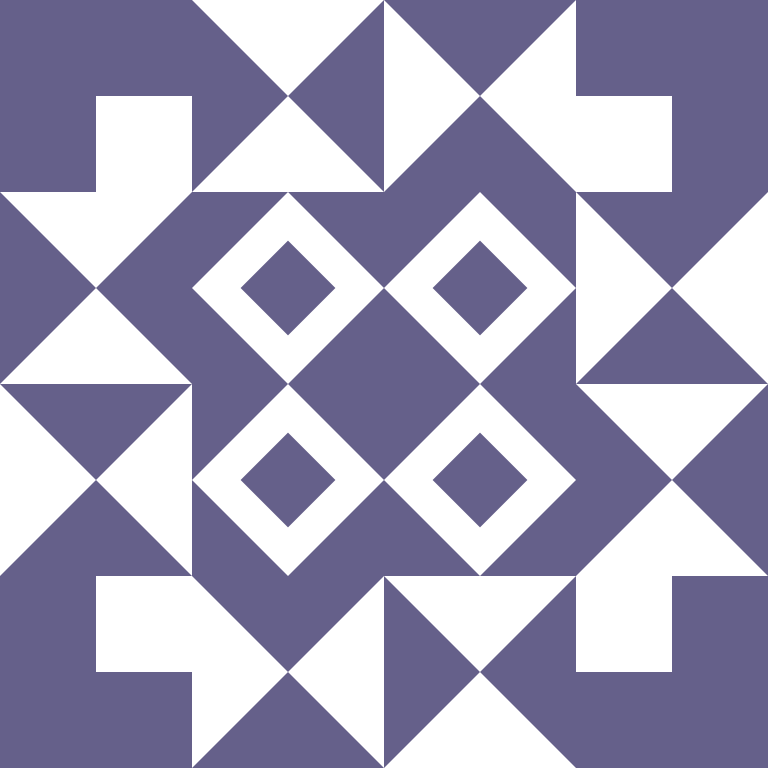
Write a WebGL 1 fragment shader that draws this pattern.

```glsl
precision highp float;
// Draws a four by four quilt of white triangles, squares and diamond rings on muted violet.

uniform vec2 u_resolution;

const vec3 VIOLET = vec3(0.398, 0.376, 0.540);
const vec3 WHITE = vec3(1.0);
const float GRID = 4.0;           // cells per side
const float RING_OUTER = 0.5;     // diamond half-diagonals, in cells
const float RING_INNER = 0.247;
const int SUBSAMPLES = 3;         // per axis, smooths the cell borders

// Signed distance to a diamond with the given half-diagonal
float diamond(vec2 p, float halfDiagonal) {
    return (abs(p.x) + abs(p.y) - halfDiagonal) * 0.70710678;
}

float diamondRing(vec2 p) {
    return max(diamond(p, RING_OUTER), -diamond(p, RING_INNER));
}

// Two triangles that meet at the cell centre, above and below it
float hourglass(vec2 p) {
    return (abs(p.x) - abs(p.y)) * 0.70710678;
}

// The quarter of the cell where both coordinates are positive
float quarterSquare(vec2 p) {
    return max(-p.x, -p.y);
}

// Signed distance to the white shape of the cell under a grid point
float quilt(vec2 gridPoint) {
    vec2 cell = clamp(floor(gridPoint), 0.0, GRID - 1.0);
    vec2 local = gridPoint - cell - 0.5;
    vec2 fromCentre = cell + 0.5 - 0.5 * GRID;
    vec2 onBorder = step(vec2(0.5 * GRID - 1.0), abs(fromCentre));
    float borders = onBorder.x + onBorder.y;

    if (borders > 1.5) return quarterSquare(-local * sign(fromCentre));
    if (borders < 0.5) return diamondRing(local);

    // Border cells alternate upright and sideways hourglasses
    float sideways = mod(cell.x + cell.y, 2.0);
    return hourglass(sideways > 0.5 ? local.yx : local);
}

void main() {
    float side = min(u_resolution.x, u_resolution.y);
    float pixel = GRID / side;
    float subpixel = pixel / float(SUBSAMPLES);
    vec2 centre = (gl_FragCoord.xy - 0.5 * u_resolution) * pixel + 0.5 * GRID;

    // Average the soft coverage over a small grid inside the pixel
    float coverage = 0.0;
    for (int j = 0; j < SUBSAMPLES; j++) {
        for (int i = 0; i < SUBSAMPLES; i++) {
            vec2 offset = vec2(float(i), float(j)) - 0.5 * float(SUBSAMPLES - 1);
            float d = quilt(centre + offset * subpixel);
            coverage += clamp(0.5 - d / subpixel, 0.0, 1.0);
        }
    }
    coverage /= float(SUBSAMPLES * SUBSAMPLES);

    gl_FragColor = vec4(mix(VIOLET, WHITE, coverage), 1.0);
}
```
